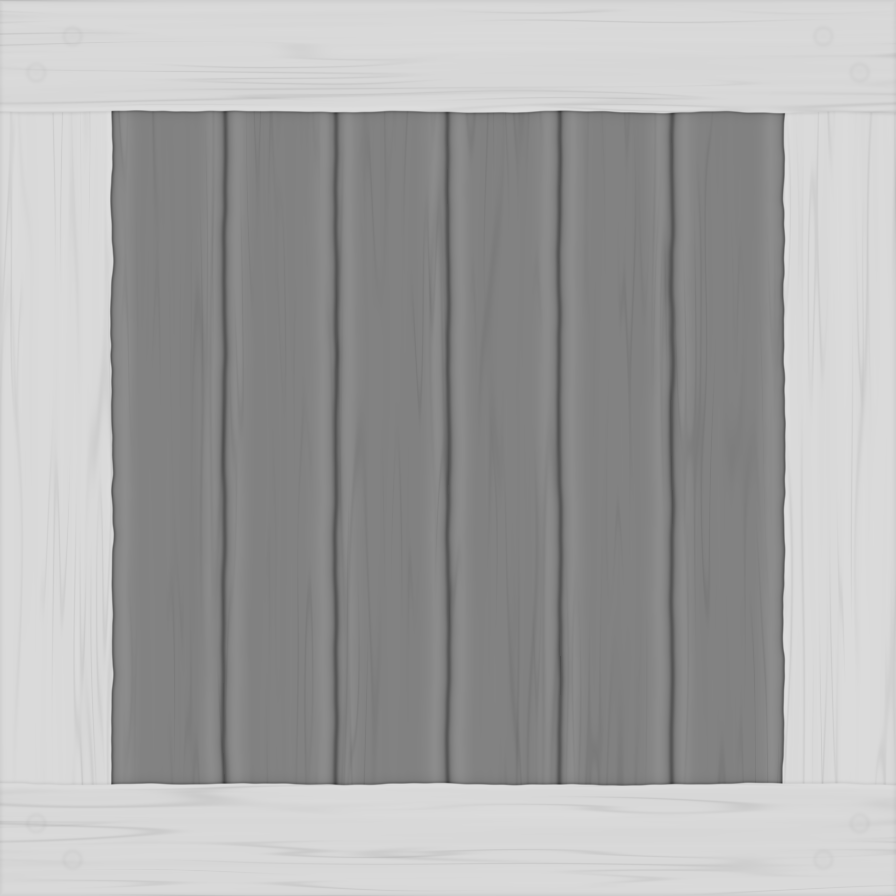
Write a WebGL 2 fragment shader that draws this texture map.

```glsl
#version 300 es
precision highp float;
// Grey wooden crate panel: six dark upright planks inside a pale nailed frame.

uniform vec2 u_resolution;
out vec4 fragColor;

vec2 hashGradient(vec2 cell) {
    vec3 q = fract(cell.xyx * vec3(0.1031, 0.1030, 0.0973));
    q += dot(q, q.yzx + 33.33);
    float angle = 6.2832 * fract((q.x + q.y) * q.z);
    return vec2(cos(angle), sin(angle));
}

float gradientNoise(vec2 p) {
    vec2 i = floor(p), f = fract(p);
    vec2 u = f * f * f * (f * (f * 6.0 - 15.0) + 10.0);
    vec2 e = vec2(0.0, 1.0);
    float a = dot(hashGradient(i), f);
    float b = dot(hashGradient(i + e.yx), f - e.yx);
    float c = dot(hashGradient(i + e.xy), f - e.xy);
    float d = dot(hashGradient(i + e.yy), f - e.yy);
    return mix(mix(a, b, u.x), mix(c, d, u.x), u.y);
}

float bell(float x, float width) {
    return exp(-x * x / (width * width));
}

// Soft streaks plus thin fibres; x runs across the grain, y along it.
float woodGrain(vec2 p) {
    p.x += 0.006 * gradientNoise(p * vec2(6.0, 3.0));
    float tone = 0.010 * gradientNoise(p * vec2(45.0, 1.3));
    tone += 0.008 * gradientNoise(p * vec2(150.0, 2.2) + 7.0);
    for (float i = 0.0; i < 2.0; i++) {
        vec2 q = p * vec2(48.0 + 34.0 * i, 2.0 + i) + 19.0 * i;
        float fibre = bell(gradientNoise(q), 0.07);
        float presence = smoothstep(-0.05, 0.35, gradientNoise(q * vec2(0.4, 0.8) + 41.0));
        tone -= 0.045 * fibre * presence;
    }
    return tone;
}

float planks(vec2 uv) {
    float wobble = 0.003 * gradientNoise(vec2(floor(uv.x * 8.0 + 0.5) * 5.3, uv.y * 9.0))
                 + 0.001 * gradientNoise(vec2(uv.x * 2.0, uv.y * 31.0));
    float x = (uv.x + wobble) * 8.0;
    float gap = (fract(x + 0.5) - 0.5) / 8.0;
    float d = abs(gap);
    float tone = 0.508 + 0.035 * (1.0 - smoothstep(0.008, 0.036, d));

    // Groove with a dark core and a rounded shoulder on both sides
    float inner = step(0.19, uv.x) * step(uv.x, 0.81);
    tone -= inner * (0.13 * bell(gap, 0.0028) + 0.075 * bell(gap, 0.007));
    tone += 0.012 * bell(d - 0.015, 0.005);
    return tone + 0.65 * woodGrain(uv + vec2(floor(x) * 3.7, 0.0));
}

float nails(vec2 uv) {
    vec2 corner = min(uv, 1.0 - uv);
    vec2 q = vec2(min(corner.x, corner.y), max(corner.x, corner.y));
    float d = length(q - vec2(0.0405, 0.081));
    return -0.022 * bell(d - 0.0095, 0.0028) - 0.010 * bell(d, 0.006);
}

void main() {
    vec2 uv = gl_FragCoord.xy / u_resolution;
    float px = 1.0 / min(u_resolution.x, u_resolution.y);
    vec2 side = step(0.5, uv);

    // Ragged inner edges of the frame, positive on the wood of the frame
    float railWobble = 0.0035 * gradientNoise(vec2(uv.x * 11.0, 3.3 + 8.0 * side.y))
                     + 0.001 * gradientNoise(vec2(uv.x * 45.0, 5.7 + side.y));
    float stileWobble = 0.0035 * gradientNoise(vec2(2.4 + 8.0 * side.x, uv.y * 15.0))
                      + 0.0015 * gradientNoise(vec2(6.6 + side.x, uv.y * 50.0));
    float rail = abs(uv.y - 0.5) - 0.375 + railWobble;
    float stile = abs(uv.x - 0.5) - 0.375 + stileWobble;

    // Planks, darkened where they pass under the frame
    float tone = planks(uv);
    tone -= 0.16 * bell(stile, 0.0025) + 0.05 * bell(stile, 0.007);
    tone -= 0.10 * bell(rail, 0.0022) + 0.025 * bell(rail, 0.008);

    // Upright stiles, then the rails laid across their ends
    float stileTone = 0.853 + woodGrain(uv + vec2(11.0 + 6.0 * side.x, 4.0));
    stileTone -= 0.05 * bell(rail, 0.0025);
    stileTone += 0.015 * bell(stile - 0.003, 0.003);
    tone = mix(tone, stileTone, smoothstep(-px, px, stile));

    float railTone = 0.848 + 1.2 * woodGrain(uv.yx + vec2(23.0 + 5.0 * side.y, 9.0));
    railTone += 0.015 * bell(rail - 0.003, 0.003) + nails(uv);
    tone = mix(tone, railTone, smoothstep(-px, px, rail));

    // Worn outer rim
    vec2 border = min(uv, 1.0 - uv);
    tone -= 0.035 * bell(min(border.x, border.y), 0.003);
    fragColor = vec4(vec3(tone), 1.0);
}
```
